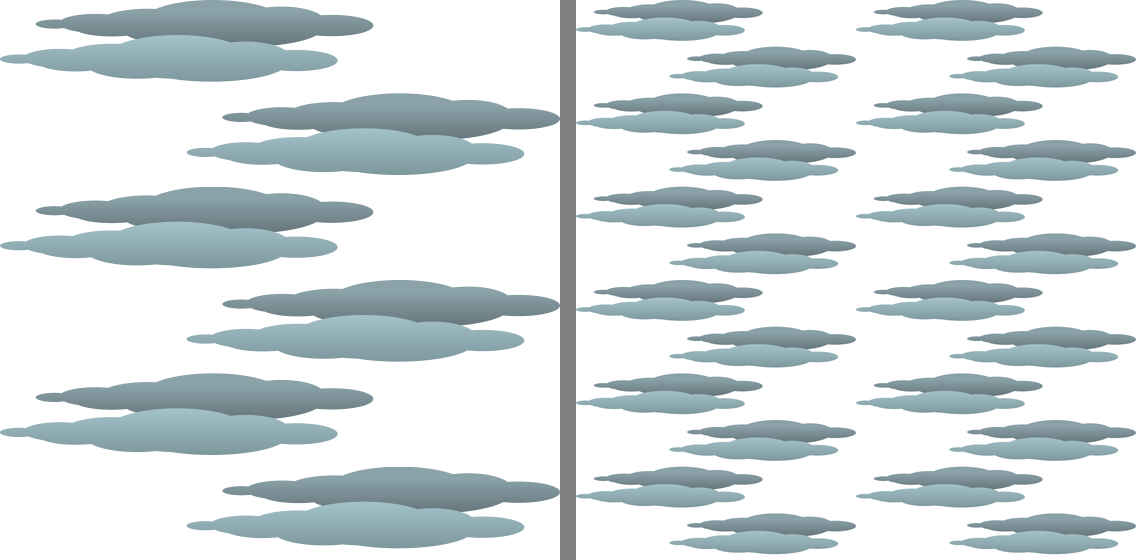
Left, the tile; right, the same tile 2 across and 2 down.
Write a WebGL 2 fragment shader that draws this pattern.

```glsl
#version 300 es
precision highp float;
// Flat layered clouds in pairs, shaded top to bottom, in six staggered rows on white.

uniform vec2 u_resolution;
out vec4 fragColor;

// Lobes of one cloud: centre xy, radii zw, in 768ths of the canvas, y down.
const vec4 LOBES[9] = vec4[9](
    vec4( 26.0, 33.0,  26.0,  6.3),
    vec4( 82.0, 32.0,  50.0, 13.0),
    vec4(104.0, 36.0,  54.0, 14.0),
    vec4(153.0, 30.0,  65.0, 18.0),
    vec4(188.0, 40.0,  70.0, 20.0),
    vec4(243.0, 30.0,  97.0, 30.0),
    vec4(290.0, 37.0, 105.0, 27.0),
    vec4(337.0, 30.0,  60.0, 21.0),
    vec4(406.0, 35.0,  57.0, 14.6));

// First-order distance to an ellipse at the origin.
float ellipseDistance(vec2 p, vec2 radii) {
    float k = length(p / radii);
    return k * (k - 1.0) / max(length(p / (radii * radii)), 1e-5);
}

float cloudDistance(vec2 p) {
    float d = 1e4;
    for (int i = 0; i < 9; i++) {
        d = min(d, ellipseDistance(p - LOBES[i].xy, LOBES[i].zw));
    }
    return d;
}

// Antialiased coverage of a cloud.
float cloudMask(vec2 p, float pixel) {
    return clamp(0.5 - cloudDistance(p) / pixel, 0.0, 1.0);
}

void main() {
    vec2 uv = gl_FragCoord.xy / u_resolution;
    float pixel = 768.0 / min(u_resolution.x, u_resolution.y);
    vec2 p = vec2(uv.x, 1.0 - uv.y) * 768.0;

    // Every second row shifts right by a third; x wraps around the canvas.
    float row = floor(p.y / 128.0);
    p.x = mod(p.x - 256.0 * mod(row, 2.0) + 128.0, 768.0) - 128.0;
    p.y = mod(p.y, 128.0);

    vec2 back = p - vec2(49.0, 0.0);
    vec2 front = p - vec2(0.0, 48.0);

    // Vertical shading of the two layers.
    vec3 backColor = mix(vec3(0.54, 0.635, 0.66), vec3(0.40, 0.46, 0.48),
                         clamp((back.y - 16.0) / 48.0, 0.0, 1.0));
    vec3 frontColor = mix(vec3(0.64, 0.76, 0.79), vec3(0.49, 0.595, 0.615),
                          clamp(front.y / 64.0, 0.0, 1.0));

    vec3 color = vec3(1.0);
    color = mix(color, backColor, cloudMask(back, pixel));
    color = mix(color, frontColor, cloudMask(front, pixel));
    fragColor = vec4(color, 1.0);
}
```
